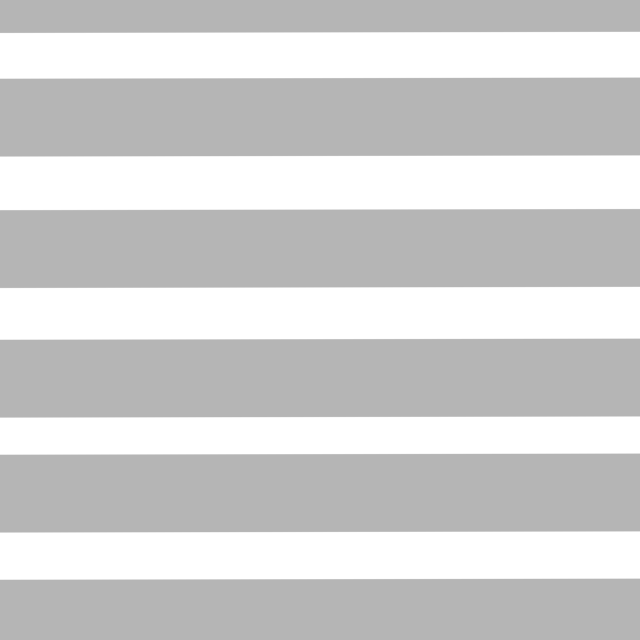
Reproduce this pattern procedurally as a Shadertoy shader.

```glsl
const int STRIPE_COUNT = 6;
const float FIRST_CENTER = 0.0342;
const float SPACING = 0.1952;
const float HALF_WIDTH = 0.0608;
const float TILT = 0.0018;
const float EDGE_SOFTNESS = 0.0012;
const vec3 PAPER_WHITE = vec3(1.0);
const vec3 STRIPE_GRAY = vec3(0.708);

// Uneven hand-laid shift of each stripe, bottom to top
const float STRIPE_SHIFT[STRIPE_COUNT] =
    float[](0.0, 0.0002, -0.0154, -0.0081, 0.0021, 0.0);

float stripeCenter(int index) {
    return FIRST_CENTER + SPACING * float(index) + STRIPE_SHIFT[index];
}

float bandMask(float y, float center, float halfWidth, float softness) {
    float dist = abs(y - center) - halfWidth;
    return 1.0 - smoothstep(-softness, softness, dist);
}

float stripesMask(float y, float softness) {
    float mask = 0.0;
    for (int i = 0; i < STRIPE_COUNT; i++) {
        mask = max(mask, bandMask(y, stripeCenter(i), HALF_WIDTH, softness));
    }
    return mask;
}

void mainImage(out vec4 fragColor, in vec2 fragCoord) {
    vec2 uv = fragCoord / iResolution.xy;
    float softness = max(EDGE_SOFTNESS, 0.75 / iResolution.y);

    // Stripes rise very slightly to the right
    float y = uv.y - TILT * (uv.x - 0.5);

    vec3 color = mix(PAPER_WHITE, STRIPE_GRAY, stripesMask(y, softness));
    fragColor = vec4(color, 1.0);
}
```
